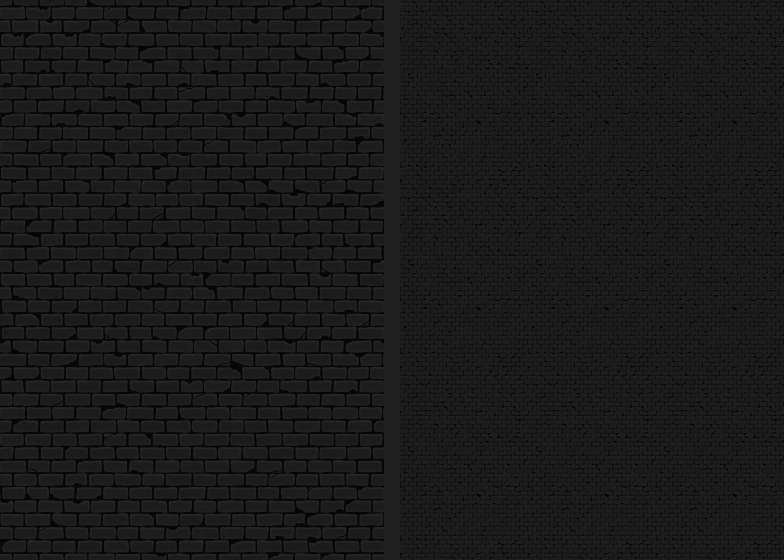
Left, the tile; right, the same tile 3 across and 3 down.
A WebGL 1 fragment shader for this texture:

```glsl
precision highp float;
// Dark running-bond brick wall with uneven joints, chipped corners and cracks.

uniform vec2 u_resolution;

const vec2 BRICKS = vec2(15.0, 42.0);
const vec3 MORTAR = vec3(0.026, 0.022, 0.027);
const vec3 BRICK = vec3(0.109, 0.109, 0.112);
const vec3 RIM = vec3(0.148, 0.148, 0.155);

vec3 hash3(vec2 p) {
  vec3 q = fract(p.xyx * vec3(0.1031, 0.1030, 0.0973));
  q += dot(q, q.yxz + 33.33);
  return fract((q.xxy + q.yzz) * q.zyx);
}

// Value noise that wraps after a whole number of cells.
float noise(vec2 p, vec2 period) {
  vec2 i = floor(p);
  vec2 f = fract(p);
  f = f * f * (3.0 - 2.0 * f);
  float a = hash3(mod(i, period)).x;
  float b = hash3(mod(i + vec2(1.0, 0.0), period)).x;
  float c = hash3(mod(i + vec2(0.0, 1.0), period)).x;
  float d = hash3(mod(i + vec2(1.0, 1.0), period)).x;
  return mix(mix(a, b, f.x), mix(c, d, f.x), f.y);
}

// Wall noise at a given number of cells per brick, centred on zero.
float wallNoise(vec2 p, vec2 cells) {
  return noise(p * cells, BRICKS * cells) - 0.5;
}

// Shifted, slightly slanted vertical joint; height runs from -0.5 to 0.5.
float joint(float col, float row, float height) {
  vec3 r = hash3(vec2(mod(col, BRICKS.x), row) + 71.0);
  return col + (r.x - 0.5) * 0.14 + (r.y - 0.5) * 0.08 * height;
}

float roundedBox(vec2 p, vec2 halfSize, float radius) {
  vec2 q = abs(p) - halfSize + radius;
  return length(max(q, 0.0)) + min(max(q.x, q.y), 0.0) - radius;
}

// Breaks a corner, splits it with a crack, or bites a notch from an edge.
float damage(float d, vec2 p, vec2 halfSize, vec2 id, float jag) {
  vec3 kind = hash3(id + 17.0);
  vec3 place = hash3(id + 131.0);
  vec2 side = sign(place.xy - 0.5);
  vec2 dir = normalize(vec2(mix(0.3, 0.9, kind.y), 1.0));
  float depth = mix(0.2, 0.36, kind.z);
  float cut = dot(p * side, dir) - dot(halfSize, dir) + depth + jag * 0.16;
  vec2 bite = vec2((place.z - 0.5) * 1.5 * halfSize.x, side.y * halfSize.y);
  float notch = 0.2 + jag * 0.16 - length((p - bite) * vec2(0.6, 1.0));
  if (kind.x < 0.15) return max(d, cut);
  if (kind.x < 0.21) return max(d, 0.035 - abs(cut));
  if (kind.x < 0.30) return max(d, notch);
  return d;
}

void main() {
  vec2 wall = gl_FragCoord.xy / u_resolution * BRICKS + vec2(0.0, 0.48);
  float aspect = u_resolution.x * BRICKS.y / (u_resolution.y * BRICKS.x);
  float pixel = BRICKS.y / u_resolution.y;

  // Find the brick between its two joints.
  float row = mod(floor(wall.y), BRICKS.y);
  float height = fract(wall.y) - 0.5;
  float x = wall.x - 0.5 * (1.0 - mod(row, 2.0));
  float col = floor(x);
  if (x < joint(col, row, height)) col -= 1.0;
  else if (x >= joint(col + 1.0, row, height)) col += 1.0;
  float left = joint(col, row, height);
  float right = joint(col + 1.0, row, height);
  vec2 id = vec2(mod(col, BRICKS.x), row);
  vec3 random = hash3(id + 5.0);

  // Brick outline, in units of one course height.
  vec2 p = vec2((x - 0.5 * (left + right)) * aspect, height);
  p.y += p.x * (random.x - 0.5) * 0.05;
  vec2 halfSize = vec2(0.5 * (right - left) * aspect - 0.06, 0.445);
  float d = roundedBox(p, halfSize, 0.14);
  d += wallNoise(wall, vec2(4.0, 2.0)) * 0.07;
  d = damage(d, p, halfSize, id, wallNoise(wall, vec2(10.0, 5.0)));

  // Faint mottling and a worn rim, strongest along the top.
  float grain = wallNoise(wall, vec2(6.0, 4.0));
  float shade = 1.0 + 0.07 * (random.y - 0.5) + 0.07 * grain;
  float rim = smoothstep(-0.2, -0.1, d) * (1.0 - smoothstep(-0.06, 0.02, d));
  rim *= mix(0.4, 1.0, smoothstep(0.0, 0.35, p.y)) * (0.95 + 0.5 * grain);
  vec3 face = mix(BRICK * shade, RIM, rim);

  float soft = max(0.6 * pixel, 0.025);
  float cover = 1.0 - smoothstep(-soft, soft, d);
  gl_FragColor = vec4(mix(MORTAR, face, cover), 1.0);
}
```
